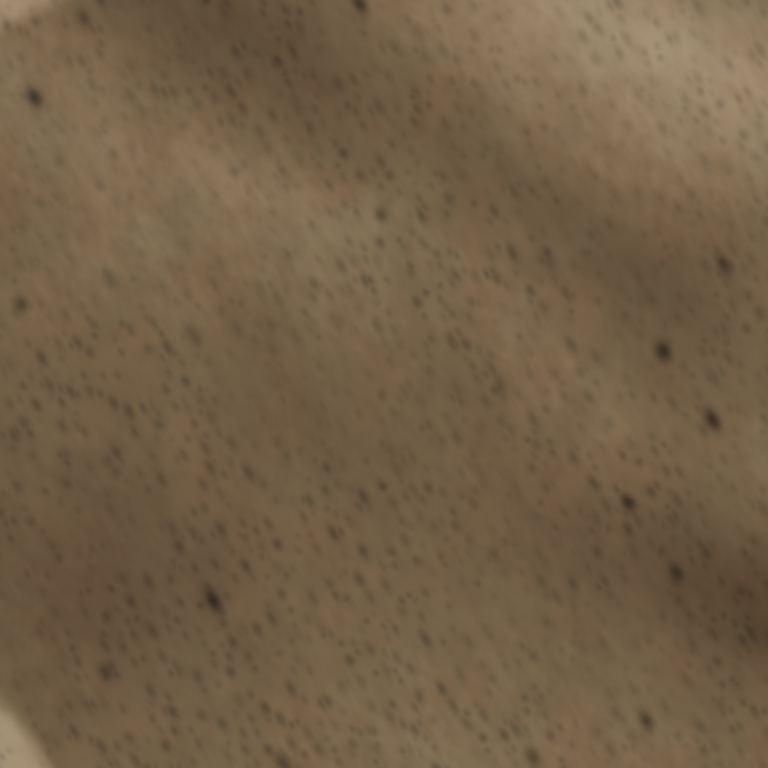
Write a Shadertoy shader that draws this texture.

```glsl
// Draws soft tan hide with diagonal shading folds, fine streaky mottling and dark pores.

const vec3 DARK_TAN = vec3(0.36, 0.29, 0.21);
const vec3 MID_TAN = vec3(0.47, 0.39, 0.29);
const vec3 LIGHT_TAN = vec3(0.63, 0.55, 0.44);
const vec2 GRAIN_DIR = vec2(0.50, -0.866);
const float BASE_TONE = 0.48;
const float MOTTLE = 0.13;
const float FINE_GRAIN = 0.10;
const float TINT = 0.012;
const float SPECK_DEPTH = 0.23;
const float PORE_DEPTH = 0.50;

float hash(vec2 p) {
    return fract(sin(dot(p, vec2(127.1, 311.7))) * 43758.5453);
}

float noise(vec2 p) {
    vec2 cell = floor(p), f = fract(p);
    f = f * f * (3.0 - 2.0 * f);
    float low = mix(hash(cell), hash(cell + vec2(1, 0)), f.x);
    float high = mix(hash(cell + vec2(0, 1)), hash(cell + vec2(1, 1)), f.x);
    return mix(low, high, f.y);
}

float fbm(vec2 p) {
    float sum = 0.0, weight = 0.5;
    for (int i = 0; i < 4; i++) {
        sum += weight * noise(p);
        p = p * 2.03 + 17.3;
        weight *= 0.5;
    }
    return sum / 0.9375;
}

// Soft elliptical bump, its long axis turned by angle
float fold(vec2 p, vec2 center, vec2 radius, float angle) {
    float c = cos(angle), s = sin(angle);
    vec2 d = p - center;
    d = vec2(c * d.x + s * d.y, c * d.y - s * d.x) / radius;
    return exp(-dot(d, d));
}

// Broad light and shade running down to the right
float shading(vec2 p) {
    float tone = BASE_TONE;
    tone += 0.50 * fold(p, vec2(0.87, 0.93), vec2(0.38, 0.13), -0.45);
    tone -= 0.45 * fold(p, vec2(0.30, 0.97), vec2(0.28, 0.09), -0.50);
    tone -= 0.25 * fold(p, vec2(0.80, 0.66), vec2(0.26, 0.08), -0.55);
    tone += 0.18 * fold(p, vec2(0.28, 0.74), vec2(0.34, 0.14), -0.45);
    tone -= 0.20 * fold(p, vec2(0.52, 0.43), vec2(0.36, 0.14), -0.45);
    tone -= 0.34 * fold(p, vec2(0.12, 0.24), vec2(0.28, 0.15), -0.40);
    tone -= 0.55 * fold(p, vec2(0.98, 0.21), vec2(0.20, 0.09), -0.40);
    tone += 0.12 * fold(p, vec2(0.92, 0.37), vec2(0.22, 0.08), -0.50);
    tone += 0.10 * fold(p, vec2(0.62, 0.07), vec2(0.30, 0.13), -0.40);
    // Pale worn corners on the left
    tone += 0.55 * smoothstep(0.075, 0.035, p.x + 0.65 * p.y);
    tone += 0.50 * smoothstep(0.055, 0.015, 0.5 * p.x + 1.0 - p.y);
    return tone;
}

// Scattered soft spots, stretched along the grain; radius is in cells
float spots(vec2 q, float cellSize, float chance, vec2 radius, float seed) {
    vec2 g = q / cellSize;
    vec2 cell = floor(g);
    float dark = 0.0;
    for (int y = -1; y <= 1; y++) {
        for (int x = -1; x <= 1; x++) {
            vec2 id = cell + vec2(x, y);
            vec2 key = id + seed;
            vec2 center = id + 0.15 + 0.7 * vec2(hash(key + 3.1), hash(key + 8.7));
            float stretch = mix(0.75, 1.35, hash(key + 5.3));
            vec2 d = (g - center) / (radius * vec2(1.0, stretch));
            float strength = mix(0.3, 1.0, hash(key + 11.9));
            float present = step(hash(key), chance);
            dark = max(dark, present * strength * exp(-dot(d, d)));
        }
    }
    return dark;
}

void mainImage(out vec4 fragColor, in vec2 fragCoord) {
    vec2 p = fragCoord / iResolution.xy;
    vec2 q = vec2(dot(p, vec2(-GRAIN_DIR.y, GRAIN_DIR.x)), dot(p, GRAIN_DIR));

    // Tone from folds, cloudy mottling and streaky grain
    vec2 warp = 0.05 * vec2(fbm(p * 4.0), fbm(p * 4.0 + 31.0)) - 0.025;
    float tone = shading(p + warp);
    tone += MOTTLE * (fbm(q * vec2(14.0, 8.0) + 5.0) - 0.5) * 2.0;
    tone += FINE_GRAIN * (fbm(q * vec2(75.0, 38.0) + 9.0) - 0.5) * 2.0;

    vec3 color = mix(DARK_TAN, MID_TAN, clamp(tone * 2.0, -0.2, 1.0));
    color = mix(color, LIGHT_TAN, clamp(tone * 2.0 - 1.0, 0.0, 1.1));
    color += TINT * vec3(1.0, -0.6, -0.3) * (fbm(p * 16.0 + 50.0) - 0.5) * 2.0;

    // Faint specks gathered in patches, then a few deep pores
    float patches = smoothstep(0.25, 0.65, fbm(p * 6.0 + 70.0));
    float specks = spots(q, 0.030, 0.50, vec2(0.20, 0.34), 20.0);
    specks = max(specks, 0.7 * spots(q, 0.019, 0.45, vec2(0.24, 0.36), 60.0));
    float pores = spots(q, 0.14, 0.32, vec2(0.062, 0.098), 40.0);
    color *= 1.0 - SPECK_DEPTH * specks * mix(0.35, 1.0, patches);
    color *= 1.0 - PORE_DEPTH * pores;

    fragColor = vec4(clamp(color, 0.0, 1.0), 1.0);
}
```
